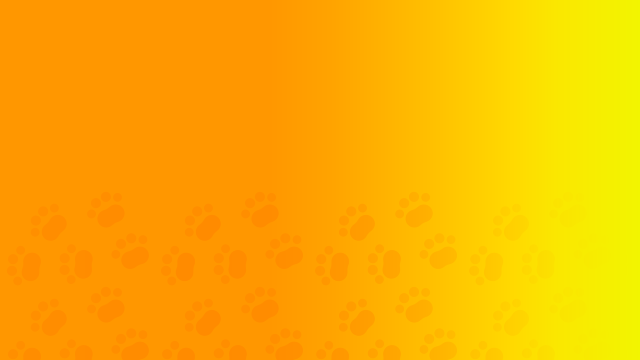
Give the GLSL for this background, as a WebGL 2 fragment shader.

```glsl
#version 300 es
precision highp float;
// Orange to yellow sweep with a fading, tiled trail of paw prints below.

uniform vec2 u_resolution;
out vec4 fragColor;

const float CANVAS_HEIGHT = 100.0;
const vec2 TILE = vec2(42.8, 26.4);
const vec2 TILE_ORIGIN = vec2(0.7, 47.0);
const vec3 PAW_COLOR = vec3(1.0, 0.5, 0.0);

// Centre of each paw in its tile (y down from the tile top), turn in degrees
const vec3 PAWS[5] = vec3[5](
    vec3(14.3, -10.2, 19.0),
    vec3(30.1, -6.9, 0.0),
    vec3(7.9, -21.1, 52.0),
    vec3(22.4, -20.4, 57.0),
    vec3(36.8, -18.5, -4.0));

vec2 rotate(vec2 p, float angle) {
    float c = cos(angle), s = sin(angle);
    return vec2(c * p.x - s * p.y, s * p.x + c * p.y);
}

float circle(vec2 p, vec2 center, float radius) {
    return length(p - center) - radius;
}

float smoothUnion(float a, float b, float blend) {
    float h = max(blend - abs(a - b), 0.0) / blend;
    return min(a, b) - 0.25 * h * h * blend;
}

float coverage(float dist, float pixel) {
    return 1.0 - smoothstep(-0.6 * pixel, 0.6 * pixel, dist);
}

// Bean-shaped pad, tilted up to the right
float padDistance(vec2 p) {
    float heel = circle(p, vec2(-1.3, -0.85), 2.45);
    float front = circle(p, vec2(1.35, 0.65), 2.45);
    return smoothUnion(heel, front, 1.2);
}

// Four toes on an arc; the inner two are larger
float toeDistance(vec2 p) {
    float dist = 1e3;
    for (int i = 0; i < 4; i++) {
        float angle = radians(175.0 - 35.0 * float(i));
        float radius = (i == 1 || i == 2) ? 1.4 : 1.22;
        dist = min(dist, circle(p, 5.4 * vec2(cos(angle), sin(angle)), radius));
    }
    return dist;
}

// Strength of the prints in one repeating tile
float pawTrail(vec2 p, float pixel) {
    vec2 local = mod(p - TILE_ORIGIN, TILE) - vec2(0.0, TILE.y);
    float ink = 0.0;
    for (int i = 0; i < 5; i++) {
        vec2 q = rotate(local - PAWS[i].xy, -radians(PAWS[i].z));
        ink = max(ink, coverage(padDistance(q), pixel));
        ink = max(ink, 0.8 * coverage(toeDistance(q), pixel));
    }
    return ink * step(p.y, TILE_ORIGIN.y);
}

float ramp(float from, float to, float x) {
    return clamp((x - from) / (to - from), 0.0, 1.0);
}

// Flat orange on the left, rising through amber to yellow
vec3 sweep(float x) {
    float green = 0.592;
    green += 0.05 * ramp(0.42, 0.52, x);
    green += 0.10 * ramp(0.52, 0.66, x);
    green += 0.085 * ramp(0.66, 0.77, x);
    green += 0.08 * ramp(0.77, 0.87, x);
    green += 0.053 * ramp(0.87, 1.0, x);
    float red = 1.0 - 0.05 * ramp(0.8, 1.0, x);
    return vec3(red, green, 0.0);
}

void main() {
    float pixel = CANVAS_HEIGHT / u_resolution.y;
    vec2 p = gl_FragCoord.xy * pixel;
    float x = gl_FragCoord.x / u_resolution.x;

    // Prints dissolve toward the yellow side
    float fade = mix(0.42, 0.5, smoothstep(0.0, 0.35, x));
    fade *= 1.0 - smoothstep(0.3, 1.0, x);

    vec3 color = mix(sweep(x), PAW_COLOR, fade * pawTrail(p, pixel));
    fragColor = vec4(color, 1.0);
}
```
